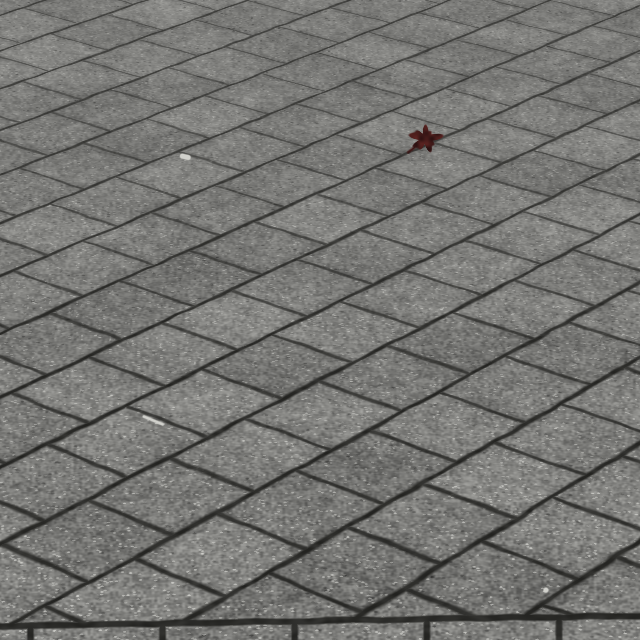
Write a three.js fragment shader that draws this texture.

```glsl
varying vec2 vUv;

float hash(vec2 p) {
  return fract(sin(dot(p, vec2(12.9898, 78.233))) * 43758.5453);
}

float noise(vec2 p) {
  vec2 i = floor(p);
  vec2 f = fract(p);
  f = f * f * (3.0 - 2.0 * f);
  return mix(mix(hash(i), hash(i + vec2(1.0, 0.0)), f.x),
             mix(hash(i + vec2(0.0, 1.0)), hash(i + 1.0), f.x), f.y);
}

float edgeDistance(float x) {
  float f = fract(x);
  return min(f, 1.0 - f);
}

float segment(vec2 p, vec2 a, vec2 b) {
  vec2 ab = b - a;
  return length(p - a - ab * clamp(dot(p - a, ab) / dot(ab, ab), 0.0, 1.0));
}

// Pale grains of random size and strength, one per cell
float specks(vec2 p, float density) {
  vec2 cell = floor(p);
  vec2 center = 0.3 + 0.4 * vec2(hash(cell + 3.1), hash(cell + 8.7));
  float grain = 1.0 - smoothstep(0.2, 0.6, length(fract(p) - center));
  return grain * step(1.0 - density, hash(cell)) * (0.4 + 0.6 * hash(cell + 5.3));
}

// Fallen leaf with uneven lobes
float leafMask(vec2 p) {
  float angle = atan(p.y, p.x);
  float radius = 0.017 + 0.005 * sin(angle * 5.0 + 0.6) + 0.003 * sin(angle * 9.0);
  float blade = length(p * vec2(0.85, 1.1)) - radius;
  float stem = segment(p, vec2(-0.012, -0.01), vec2(-0.026, -0.021)) - 0.002;
  return 1.0 - smoothstep(-0.002, 0.002, min(blade, stem));
}

void main() {
  vec2 uv = vUv;
  float near = 1.0 - uv.y;

  // Ground plane in perspective: x along a course, y across courses
  float depth = 2.4974 - uv.y;
  vec2 ground = vec2(41.602 * (1.0 + uv.x / 5.339),
                     43.216 * (1.0 - uv.x / 4.557)) / depth;
  vec2 wobble = vec2(noise(ground * 5.0), noise(ground * 5.0 + 40.0)) - 0.5;
  vec2 grid = ground - vec2(0.25, 0.404) + wobble * 0.025;
  float course = floor(grid.y);
  grid.x -= 0.5 * mod(course, 2.0) + 0.05 * (hash(vec2(course, 2.0)) - 0.5);
  vec2 tile = floor(grid);

  // Joints, thinner and fainter with distance
  float wear = noise(ground * 3.0 + 17.0);
  vec2 jointWidth = vec2(mix(0.017, 0.033, near), mix(0.022, 0.031, near));
  jointWidth *= 0.7 + 0.6 * wear;
  vec2 gap = vec2(edgeDistance(grid.x), edgeDistance(grid.y));
  vec2 lines = 1.0 - smoothstep(jointWidth * 0.3, jointWidth * 1.7, gap);
  lines.x *= mix(0.6, 0.95, near);
  float joint = max(lines.x, lines.y) * mix(0.68, 1.0, smoothstep(0.0, 0.7, near));
  float bevel = 1.0 - smoothstep(0.02, 0.13, min(gap.x, gap.y));

  // Kerb course along the bottom
  float kerbEdge = 0.022 + 0.016 * uv.x + 0.003 * (noise(uv * 25.0) - 0.5);
  float kerb = 1.0 - smoothstep(-0.002, 0.002, uv.y - kerbEdge);
  float kerbX = (uv.x - 0.254) / 0.2065;
  float kerbJoint = 1.0 - smoothstep(0.014, 0.036, edgeDistance(kerbX));
  float kerbLine = 1.0 - smoothstep(0.003, 0.007, abs(uv.y - kerbEdge));
  joint = max(mix(joint, kerbJoint, kerb), kerbLine);
  bevel *= 1.0 - kerb;
  vec2 stone = mix(tile, vec2(floor(kerbX), -7.0), step(0.5, kerb));

  // Weathered concrete: tone per stone, stains and grain
  float shade = 0.485 + 0.015 * uv.y;
  shade += 0.05 * (hash(stone) - 0.5);
  shade += 0.06 * (noise(ground * 1.3) - 0.5);
  shade += 0.06 * (noise(ground * 6.0 + 9.0) - 0.5);
  float grain = noise(ground * 34.0) + noise(uv * 230.0) - 1.0;
  shade += grain * mix(0.07, 0.15, near);
  shade -= 0.035 * bevel;
  shade += specks(ground * 30.0, 0.11) * mix(0.07, 0.24, near);
  shade -= specks(ground * 25.0 + 60.0, 0.07) * 0.1;
  vec3 color = shade * vec3(1.0, 1.0, 0.978);

  vec3 jointColor = vec3(0.13, 0.13, 0.12) + 0.07 * noise(ground * 15.0);
  color = mix(color, jointColor, joint);

  // Scattered litter
  vec2 leafPoint = uv - vec2(0.664, 0.783);
  vec3 leafColor = mix(vec3(0.15, 0.06, 0.06), vec3(0.36, 0.14, 0.13), noise(uv * 120.0));
  color = mix(color, leafColor, leafMask(leafPoint));
  float chip = segment(uv, vec2(0.285, 0.756), vec2(0.294, 0.754)) - 0.004;
  chip = min(chip, segment(uv, vec2(0.225, 0.349), vec2(0.254, 0.337)) - 0.0022);
  chip = min(chip, length(uv - vec2(0.853, 0.078)) - 0.004);
  color = mix(color, vec3(0.82, 0.82, 0.8), 1.0 - smoothstep(-0.0015, 0.0015, chip));

  gl_FragColor = vec4(color, 1.0);
}
```
